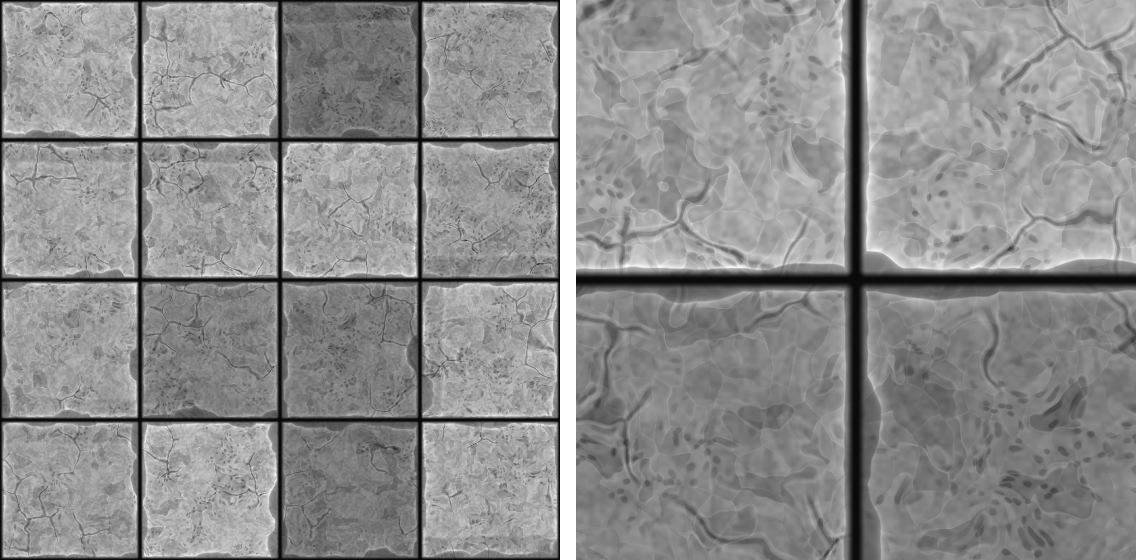
Left: the whole. Right: its middle third, enlarged.
Give the GLSL for this texture map, as a WebGL 1 fragment shader.

```glsl
precision highp float;
// Four by four worn grey stone tiles with chipped bright rims and dark joints.
uniform vec2 u_resolution;

const float TILES = 4.0;
const float JOINT_TONE = 0.04;
const float JOINT_CORE = 0.003;   // lengths are fractions of one tile
const float JOINT_EDGE = 0.024;
const float CORNER_RADIUS = 0.025;
const float CHIPS_PER_SIDE = 5.0;
const float CHIP_DEPTH = 0.08;
const float FACET_SHADE = 0.74;
const float RIM_WIDTH = 0.011;
const float RIM_LIGHT = 0.36;
const float BAND_WIDTH = 0.16;
const float BAND_SHADE = 0.13;
const float CRACK_WIDTH = 0.055;
const float PIT_DEPTH = 0.20;
// Mean tone of each tile, one line per row from the bottom up
const mat4 TILE_TONE = mat4(
  0.60, 0.67, 0.46, 0.64,
  0.61, 0.49, 0.48, 0.63,
  0.64, 0.62, 0.64, 0.59,
  0.65, 0.65, 0.44, 0.59);

float hash(vec2 p) {
  return fract(sin(dot(p, vec2(127.1, 311.7))) * 43758.55);
}

float noise(vec2 p) {
  vec2 i = floor(p), f = fract(p);
  f = f * f * (3.0 - 2.0 * f);
  return mix(mix(hash(i), hash(i + vec2(1.0, 0.0)), f.x),
             mix(hash(i + vec2(0.0, 1.0)), hash(i + 1.0), f.x), f.y);
}

float layeredNoise(vec2 p) {
  return 0.55 * noise(p) + 0.3 * noise(p * 2.1 + 7.0) + 0.15 * noise(p * 4.3 + 19.0);
}

// Cellular noise: x = gap between two nearest seeds, y = cell value, z = seed distance
vec3 cells(vec2 p) {
  vec2 base = floor(p);
  float near = 9.0, second = 9.0, value = 0.0;
  for (int j = -1; j <= 1; j++) {
    for (int i = -1; i <= 1; i++) {
      vec2 c = base + vec2(float(i), float(j));
      float d = length(c + vec2(hash(c), hash(c + 57.0)) - p);
      if (d < near) { second = near; near = d; value = hash(c + 113.0); }
      else second = min(second, d);
    }
  }
  return vec3(second - near, value, near);
}

// Depth of the scalloped bites along one side of a tile
float chips(float along, float seed) {
  float x = along * CHIPS_PER_SIDE, depth = 0.0;
  x += 0.35 * (noise(vec2(along * 19.0, seed)) - 0.5);
  for (int i = -1; i <= 1; i++) {
    float k = floor(x) + float(i);
    float size = hash(vec2(k, seed));
    float u = (x - k - hash(vec2(k, seed + 9.0))) / (0.25 + 0.45 * size);
    depth = max(depth, size * size * size * (1.0 - u * u));
  }
  float wear = mix(0.35, 1.0, hash(vec2(seed, 83.0)));
  return CHIP_DEPTH * wear * depth + 0.005 * noise(vec2(along * 34.0, seed + 4.0));
}

// Light and dark relief of the stone face
float stone(vec2 q) {
  vec2 w = q + 0.07 * (vec2(noise(q * 9.0), noise(q * 9.0 + 31.0)) - 0.5);
  w += 0.02 * (vec2(noise(q * 27.0), noise(q * 27.0 + 31.0)) - 0.5);
  vec3 shard = cells(w * 6.5);
  vec3 flake = cells(w * vec2(15.0, 12.0) + 3.0);
  float relief = 0.10 * (layeredNoise(q * 5.0) - 0.5);
  relief += 0.04 * (shard.y - 0.5) + 0.06 * (flake.y - 0.5);

  // Feathered strokes, turned a different way in each flake
  float a = flake.y * 6.283;
  vec2 turned = mat2(cos(a), sin(a), -sin(a), cos(a)) * w;
  relief += 0.09 * (smoothstep(0.25, 0.75, noise(turned * vec2(12.0, 46.0))) - 0.5);

  // Flat worn hollows with pale outlines
  float hollow = layeredNoise(w * 10.0 + 23.0);
  relief -= 0.10 * smoothstep(0.62, 0.645, hollow);
  relief += 0.06 * (1.0 - smoothstep(0.0, 0.025, abs(hollow - 0.60)));
  relief += 0.06 * (1.0 - smoothstep(0.0, 0.1, flake.x)) * smoothstep(0.4, 0.7, noise(q * 6.0 + 5.0));

  // Clustered round pits and fine grain
  float cluster = smoothstep(0.42, 0.68, layeredNoise(q * 5.0 + 11.0));
  vec3 pit = cells(w * 30.0);
  relief -= PIT_DEPTH * cluster * step(0.4, pit.y) * (1.0 - smoothstep(0.16, 0.40, pit.z));
  relief += 0.11 * (noise(q * 73.0) - 0.5);

  // Short broken cracks with a lit lip
  float gap = cells(w * 4.2 + 5.0).x;
  float open = smoothstep(0.58, 0.72, noise(q * 4.6 + 40.0));
  relief -= 0.21 * open * (1.0 - smoothstep(0.3 * CRACK_WIDTH, CRACK_WIDTH, gap));
  relief += 0.09 * open * (1.0 - smoothstep(0.0, 0.04, abs(gap - 1.7 * CRACK_WIDTH)));
  return relief;
}

vec4 pick(float k) { return vec4(equal(vec4(0.0, 1.0, 2.0, 3.0), vec4(k))); }

void main() {
  vec2 p = gl_FragCoord.xy / u_resolution * TILES;
  vec2 id = floor(p), f = fract(p);
  vec2 q = f + id * 9.0 + 3.0;
  float pixel = TILES / min(u_resolution.x, u_resolution.y);
  float seed = 10.0 * id.x + 47.0 * id.y;
  float tone = dot(TILE_TONE * pick(id.y), pick(id.x));

  // Distance inward from the rounded tile outline, then from the chipped face
  vec2 c = abs(f - 0.5) - 0.5 + CORNER_RADIUS;
  float edge = CORNER_RADIUS - length(max(c, 0.0)) - min(max(c.x, c.y), 0.0);
  vec4 side = vec4(f, 1.0 - f);
  vec4 bite = vec4(chips(f.y, seed), chips(f.x, seed + 1.0),
                   chips(f.y, seed + 2.0), chips(f.x, seed + 3.0));
  vec4 left = side - bite;
  float face = min(min(min(left.x, left.y), min(left.z, left.w)), edge) - JOINT_EDGE;

  // One sunken band along a random side of most tiles
  float bandSide = dot(side, pick(floor(4.0 * hash(id + 71.0))));
  float rest = bandSide - BAND_WIDTH + 0.06 * (layeredNoise(q * 6.0 + 2.0) - 0.5);
  float strength = smoothstep(0.2, 0.6, hash(id + 29.0));
  float band = strength * (1.0 - smoothstep(-0.02, 0.015, rest));

  float relief = stone(q);
  float lit = tone * (1.02 + 1.2 * relief - BAND_SHADE * band);
  lit += 0.04 * strength * exp(-abs(rest - 0.012) / 0.015);

  // Chipped facets, bright rim, then the joint
  float facet = tone * (FACET_SHADE + 0.5 * relief + 0.15 * (noise(q * 9.0) - 0.5));
  float shade = mix(facet, lit, smoothstep(-pixel, pixel, face));
  float wear = 0.3 + 1.0 * noise(q * 8.0 + 61.0);
  float inside = smoothstep(-pixel, pixel, face);
  float glow = exp(-abs(face) / RIM_WIDTH) + 0.3 * inside * exp(-abs(face) / 0.05);
  shade += RIM_LIGHT * wear * tone * glow;
  shade = mix(JOINT_TONE, shade, smoothstep(JOINT_CORE, JOINT_EDGE, edge));
  gl_FragColor = vec4(vec3(clamp(shade, 0.0, 1.0)), 1.0);
}
```
